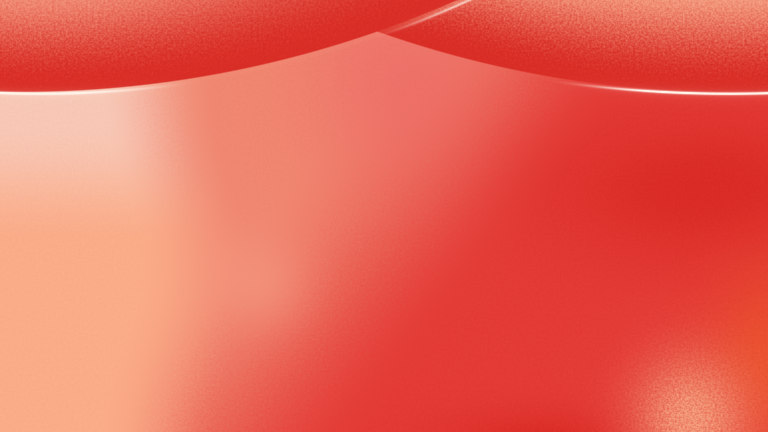
Give the GLSL for this background, as a Shadertoy shader.

```glsl
// Two curved red panels hang from the top over a soft peach-to-red field.
// The field blends slanted ramps and Gaussian glows; the panels are large discs
// shaded by depth, rimmed with light streaks, and fine grain breaks up each blend.

vec2 hashGradient(vec2 cell) {
    vec3 h = fract(cell.xyx * vec3(0.1031, 0.1030, 0.0973));
    h += dot(h, h.yzx + 33.33);
    float angle = 6.2832 * fract((h.x + h.y) * h.z);
    return vec2(cos(angle), sin(angle));
}

float gradientNoise(vec2 p) {
    vec2 i = floor(p), f = fract(p);
    vec2 u = f * f * f * (f * (f * 6.0 - 15.0) + 10.0);
    vec2 e = vec2(0.0, 1.0);
    float low = mix(dot(hashGradient(i), f), dot(hashGradient(i + e.yx), f - e.yx), u.x);
    float high = mix(dot(hashGradient(i + e), f - e), dot(hashGradient(i + 1.0), f - 1.0), u.x);
    return mix(low, high, u.y);
}

float glow(vec2 p, vec2 centre, vec2 radius) {
    vec2 q = (p - centre) / radius;
    return exp(-dot(q, q));
}

// Depth inside a disc: positive within, negative outside
float discDepth(vec2 p, vec2 centre, float radius) {
    return radius - length(p - centre);
}

float cover(float depth) {
    float pixel = 1.0 / iResolution.y;
    return smoothstep(-pixel, pixel, depth);
}

// Thin bright core with a faint halo
float streak(float depth) {
    return exp(-pow(depth / 0.0032, 2.0)) + 0.2 * exp(-abs(depth) / 0.008);
}

vec3 field(vec2 p, float grain) {
    vec3 salmon = vec3(0.94, 0.53, 0.44);
    vec3 red = vec3(0.89, 0.23, 0.21);
    vec3 deepRed = vec3(0.85, 0.16, 0.14);

    // Slanted salmon-to-red ramp
    float slant = p.x - 0.78 * p.y + 0.07 * grain;
    vec3 col = mix(salmon, red, smoothstep(0.2, 0.85, slant));

    // Peach side, turning pink towards the top
    vec3 peach = mix(vec3(0.98, 0.67, 0.53), vec3(0.97, 0.78, 0.71), smoothstep(0.42, 0.72, p.y));
    float bulge = 0.1 * exp(-pow((p.y - 0.38) / 0.24, 2.0));
    float side = 1.0 - smoothstep(0.22, 0.5, p.x - bulge + 0.03 * grain);
    col = mix(col, peach, side);

    // Soft glows and shadows
    col = mix(col, vec3(0.93, 0.42, 0.40), 0.75 * glow(p, vec2(0.93, 0.82), vec2(0.22, 0.25)));
    col = mix(col, vec3(0.96, 0.62, 0.53), 0.5 * glow(p, vec2(0.607, 0.34), vec2(0.11)));
    col = mix(col, deepRed, 0.9 * glow(p, vec2(1.65, 0.56), vec2(0.36, 0.16)));
    col = mix(col, deepRed, 0.8 * glow(p, vec2(1.26, -0.02), vec2(0.24, 0.07)));
    col = mix(col, vec3(0.92, 0.32, 0.17), 0.9 * glow(p, vec2(1.80, 0.17), vec2(0.15, 0.20)));
    float ember = glow(p, vec2(1.60, 0.03), vec2(0.13, 0.14));
    return mix(col, vec3(0.95, 0.61, 0.48), clamp(ember * (0.9 + 0.45 * grain), 0.0, 1.0));
}

vec3 panel(float depth, vec3 light, float grain) {
    float lift = smoothstep(0.02, 0.26, depth + 0.045 * grain);
    return mix(vec3(0.85, 0.18, 0.15), light, lift);
}

void mainImage(out vec4 fragColor, in vec2 fragCoord) {
    vec2 p = fragCoord / iResolution.y;
    float grain = gradientNoise(p * 217.0) + 0.6 * gradientNoise(p * 131.0 + 17.3);
    vec3 col = field(p, grain);

    float leftPanel = discDepth(p, vec2(0.046, 3.301), 2.514);
    float leftRim = discDepth(p, vec2(0.093, 3.167), 2.384);
    float rightPanel = discDepth(p, vec2(1.690, 3.236), 2.449);
    float rightRim = discDepth(p, vec2(1.690, 3.677), 2.894);

    // Right panel, the sheer band over it, then the left panel in front
    col = mix(col, panel(rightPanel, vec3(0.96, 0.64, 0.52), grain), cover(rightPanel));
    float sheer = mix(0.12, 0.32, smoothstep(0.85, 1.0, p.x));
    col = mix(col, vec3(0.96, 0.60, 0.50), sheer * cover(leftRim));
    vec3 leftLight = mix(vec3(0.95, 0.58, 0.48), vec3(0.90, 0.38, 0.32), smoothstep(0.1, 0.9, p.x));
    col = mix(col, panel(leftPanel, leftLight, grain), cover(leftPanel));

    // Light streaks fading along the rims
    float leftFade = 1.0 - smoothstep(0.12, 0.46, p.x);
    float tipFade = 0.55 * smoothstep(0.86, 1.06, p.x);
    float rightFade = smoothstep(1.26, 1.55, p.x);
    float shine = streak(leftRim) * (leftFade + tipFade) + streak(rightRim) * rightFade;
    col = mix(col, vec3(1.0, 0.96, 0.92), clamp(shine, 0.0, 1.0));

    fragColor = vec4(clamp(col + 0.012 * grain, 0.0, 1.0), 1.0);
}
```
